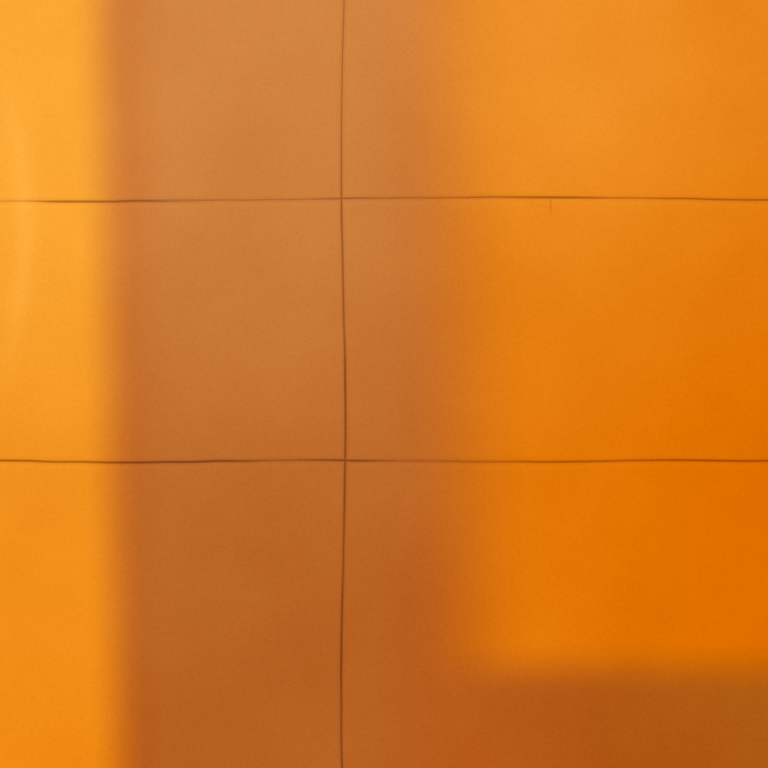
Reproduce this texture procedurally as a Shadertoy shader.

```glsl
// Orange stretched panels divided by two wavering horizontal seams and one
// vertical seam, under warm light with a soft-edged shadow band.
// Built from gradients, smooth masks, value noise and distances to the seams.

float hash(vec2 p) {
    uvec2 q = uvec2(ivec2(p)) * uvec2(1597334677u, 3812015801u);
    uint n = (q.x ^ q.y) * 1597334677u;
    n = (n ^ (n >> 15)) * 2246822519u;
    n ^= n >> 13;
    return float(n >> 8) / 16777216.0;
}

float noise(vec2 p) {
    vec2 i = floor(p), f = fract(p);
    f = f * f * (3.0 - 2.0 * f);
    return mix(mix(hash(i), hash(i + vec2(1, 0)), f.x),
               mix(hash(i + vec2(0, 1)), hash(i + vec2(1, 1)), f.x), f.y);
}

// Rotated octaves keep the stains free of a grid direction
float fbm(vec2 p) {
    float sum = 0.0, amp = 0.5;
    for (int i = 0; i < 4; i++) {
        sum += amp * noise(p);
        p = mat2(1.6, 1.2, -1.2, 1.6) * p + 57.3;
        amp *= 0.5;
    }
    return sum - 0.47;
}

// Darkness of a seam: a thin core plus a faint soft crease around it
float seam(float dist, float halfWidth, float px) {
    float d = abs(dist);
    float core = 1.0 - smoothstep(halfWidth - px, halfWidth + px, d);
    return 0.75 * core + 0.25 * exp(-d * d / 0.00001);
}

void mainImage(out vec4 fragColor, in vec2 fragCoord) {
    vec2 uv = fragCoord / iResolution.xy;
    float px = 1.0 / min(iResolution.x, iResolution.y);
    float mottle = fbm(uv * 5.0 + 63.0);

    // Sunlit cloth: golden on the left, deeper orange to the lower right
    vec3 leftLit = mix(vec3(0.94, 0.54, 0.08), vec3(0.98, 0.65, 0.20), smoothstep(0.0, 0.9, uv.y));
    vec3 rightLit = mix(vec3(0.90, 0.475, 0.03), vec3(0.93, 0.56, 0.15), smoothstep(0.3, 0.95, uv.y));
    rightLit -= vec3(0.02, 0.04, 0.05) * smoothstep(0.68, 1.0, uv.x);
    vec3 lit = mix(leftLit, rightLit, smoothstep(0.1, 0.68, uv.x));

    // Shaded cloth: dusty tan above, brown below, redder beside the light
    vec3 shade = mix(vec3(0.71, 0.375, 0.13), vec3(0.82, 0.515, 0.25), smoothstep(-0.05, 1.0, uv.y));
    shade -= vec3(0.0, 0.03, 0.035) * smoothstep(0.45, 0.6, uv.x);
    shade -= vec3(0.0, 0.03, 0.03) * smoothstep(0.23, 0.15, uv.x);
    shade -= vec3(0.03, 0.0, 0.03) * smoothstep(0.6, 1.0, uv.x);

    // Light falls left of the band and in a window to its right
    float leftEdge = 0.172 - 0.028 * uv.y;
    float leftLight = 1.0 - smoothstep(leftEdge - 0.055, leftEdge + 0.025, uv.x);
    float rightEdge = 0.575 + 0.03 * smoothstep(1.0, 0.3, uv.y);
    float rightLight = smoothstep(rightEdge - 0.075, rightEdge + 0.1, uv.x)
                     * smoothstep(0.09, 0.17, uv.y + 0.008 * mottle);
    vec3 color = mix(shade, lit, max(leftLight, rightLight));

    // Cloudy stains and fine even grain
    color += mottle * vec3(0.045, 0.055, 0.045);
    color += fbm(uv * 13.0 + 140.0) * vec3(0.018, 0.022, 0.018);
    color += (noise(uv * 512.0 + 0.3) - 0.5) * 0.02;

    // Slack folds by the left border
    float fold = uv.x - 0.012 - 0.02 * sin(uv.y * 9.0 + 1.5);
    color += vec3(0.01, 0.03, 0.04) * exp(-fold * fold / 0.0002)
           * smoothstep(0.45, 0.6, uv.y) * smoothstep(0.95, 0.75, uv.y);

    // Horizontal seams, hair-thin, each with its own sway and patchy wear
    float dark = 0.0;
    for (int row = 0; row < 2; row++) {
        float r = float(row);
        float wear = smoothstep(0.1, 0.9, noise(vec2(uv.x * 11.0, 5.0 + 8.0 * r)));
        float sway = mix(0.0013, 0.0028, r) * sin(uv.x * mix(13.0, 5.5, r) - mix(3.7, 2.0, r));
        float wobble = 0.001 * (noise(vec2(uv.x * 28.0, 9.0 + r)) - 0.5);
        float dist = uv.y - 0.3995 - 0.341 * r - sway - wobble;
        float thread = seam(dist, 0.0006 + 0.0008 * wear, px) * (0.5 + 0.5 * wear);
        // A second loose ridge splits off where the cloth is worn
        float split = dist + 0.0035 * (noise(vec2(uv.x * 9.0, 30.0 + r)) - 0.5);
        thread = max(thread, 0.45 * seam(split, 0.0006, px));
        dark = max(dark, thread);
        color += 0.008 * exp(-pow((dist + 0.006) / 0.004, 2.0));
    }

    // Vertical seam, thinner and fainter in the top panel
    float bend = 0.0028 * cos(9.0 * (uv.y - 0.45)) + 0.0008 * (noise(vec2(uv.y * 24.0, 3.0)) - 0.5);
    float lower = smoothstep(0.78, 0.7, uv.y);
    float upright = seam(uv.x - 0.447 - bend, mix(0.0006, 0.0013, lower), px);
    dark = max(dark, upright * (0.65 + 0.3 * noise(vec2(uv.y * 14.0, 21.0))));

    // Short pucker hanging from the upper seam
    float pucker = exp(-pow((uv.x - 0.717) / 0.0016, 2.0))
                 * smoothstep(0.71, 0.735, uv.y) * smoothstep(0.745, 0.74, uv.y);
    dark = max(dark, 0.25 * pucker);

    color = mix(color, color * vec3(0.71, 0.63, 0.57), dark);
    fragColor = vec4(clamp(color, 0.0, 1.0), 1.0);
}
```
